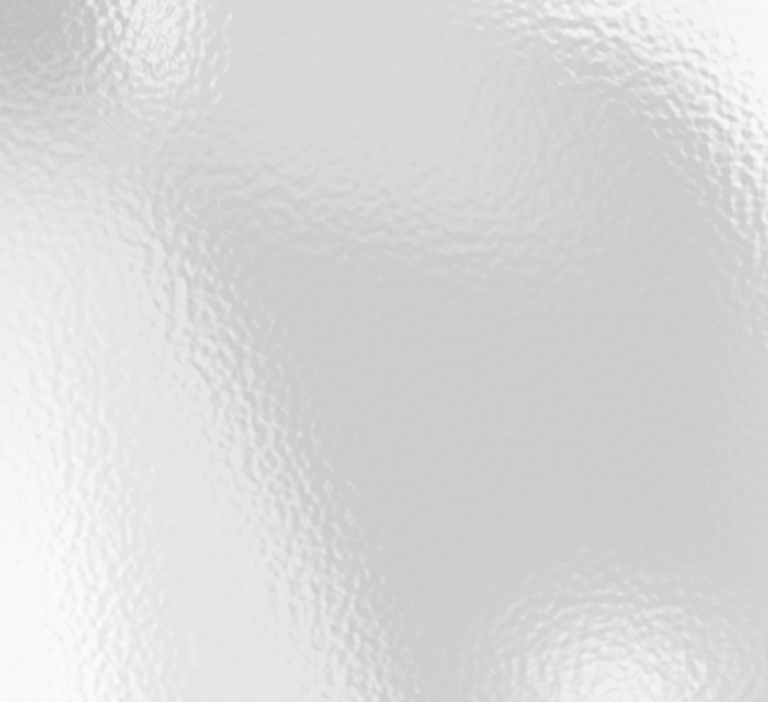
Give the GLSL for this texture, as a WebGL 1 fragment shader.

```glsl
precision highp float;
// Frosted silver foil: a smooth field of grey tones seen through rippled glass.
// Gradient noise tilts the surface and shifts the lookup into the tone field,
// so grain shows where tones change and vanishes on the flat areas.

uniform vec2 u_resolution;

#define GRAIN_FREQ 62.0    // ripples per canvas height
#define REFRACTION 0.045   // lookup shift per unit of tilt
#define FINE_WEIGHT 0.3    // share of the finer ripples
#define ROUGHNESS 0.004    // faint grain on flat areas
#define BASE_TONE 0.805
#define BAND_LIGHT 0.095   // broad light band at the left
#define RIM_LIGHT 0.075    // white rim at the far left
#define CORNER_LIGHT 0.145 // bright upper right corner
#define SHEET_LIGHT 0.042  // pale sheet at the top
#define GLOW_LIGHT 0.14    // glow at the bottom

vec2 hashDirection(vec2 cell) {
  vec3 h = fract(cell.xyx * vec3(0.1031, 0.1030, 0.0973));
  h += dot(h, h.yzx + 33.33);
  vec2 v = fract((h.xx + h.yz) * h.zy) * 2.0 - 1.0;
  return v / max(length(v), 0.001);
}

float gradientNoise(vec2 q) {
  vec2 cell = floor(q);
  vec2 f = q - cell;
  vec2 w = f * f * f * (f * (f * 6.0 - 15.0) + 10.0);
  vec2 right = vec2(1.0, 0.0);
  vec2 up = vec2(0.0, 1.0);
  float a = dot(hashDirection(cell), f);
  float b = dot(hashDirection(cell + right), f - right);
  float c = dot(hashDirection(cell + up), f - up);
  float d = dot(hashDirection(cell + 1.0), f - 1.0);
  return mix(mix(a, b, w.x), mix(c, d, w.x), w.y);
}

float rippleHeight(vec2 q) {
  mat2 turn = mat2(0.8, 0.6, -0.6, 0.8);
  return gradientNoise(q + 17.0)
       + FINE_WEIGHT * gradientNoise(turn * q * 1.7 + 91.0);
}

// Slope of the rippled surface by central differences
vec2 rippleTilt(vec2 q) {
  vec2 e = vec2(0.15, 0.0);
  return vec2(rippleHeight(q + e) - rippleHeight(q - e),
              rippleHeight(q + e.yx) - rippleHeight(q - e.yx)) / (2.0 * e.x);
}

float glow(vec2 p, vec2 center, vec2 radius) {
  vec2 d = (p - center) / radius;
  return exp(-dot(d, d));
}

// Falls from 1 to 0 across a soft edge at zero
float below(float dist, float halfWidth) {
  return 1.0 - smoothstep(-halfWidth, halfWidth, dist);
}

float toneField(vec2 p) {
  float tone = BASE_TONE;

  // Slanted light band and its white rim
  float band = below(p.x - 0.54 + 0.455 * p.y, 0.09);
  tone += BAND_LIGHT * band * (1.0 - smoothstep(0.6, 0.98, p.y));
  float rim = below(p.x - 0.18 + 0.17 * p.y, 0.09);
  tone += RIM_LIGHT * rim * (1.0 - smoothstep(0.15, 0.9, p.y));

  // Pale sheet at the top, fading to both sides
  float sheet = 1.0 - below(p.y - 0.8 + 0.2 * p.x, 0.08);
  sheet *= smoothstep(0.12, 0.4, p.x) * (1.0 - smoothstep(0.62, 0.95, p.x));
  tone += SHEET_LIGHT * sheet;

  // Bright corner outside a wide arc
  float arc = length(p - vec2(0.6, 0.45)) - 0.56;
  float corner = smoothstep(-0.07, 0.09, arc);
  corner *= smoothstep(0.6, 0.85, p.x) * smoothstep(0.35, 0.65, p.y);
  tone += CORNER_LIGHT * corner;

  // Local glows, the shaded corner and the lifted right edge
  tone += GLOW_LIGHT * glow(p, vec2(0.885, 0.0), vec2(0.15, 0.12));
  tone += 0.12 * glow(p, vec2(0.215, 0.985), vec2(0.065, 0.14));
  tone -= 0.05 * glow(p, vec2(0.03, 0.98), vec2(0.11, 0.13));
  tone += 0.02 * smoothstep(0.98, 1.1, p.x);
  return tone;
}

void main() {
  vec2 p = gl_FragCoord.xy / u_resolution.y;
  vec2 tilt = rippleTilt(p * GRAIN_FREQ);
  float tone = toneField(p + REFRACTION * tilt);
  tone += ROUGHNESS * dot(tilt, vec2(-0.6, 0.8));
  gl_FragColor = vec4(vec3(clamp(tone, 0.0, 0.985)), 1.0);
}
```
